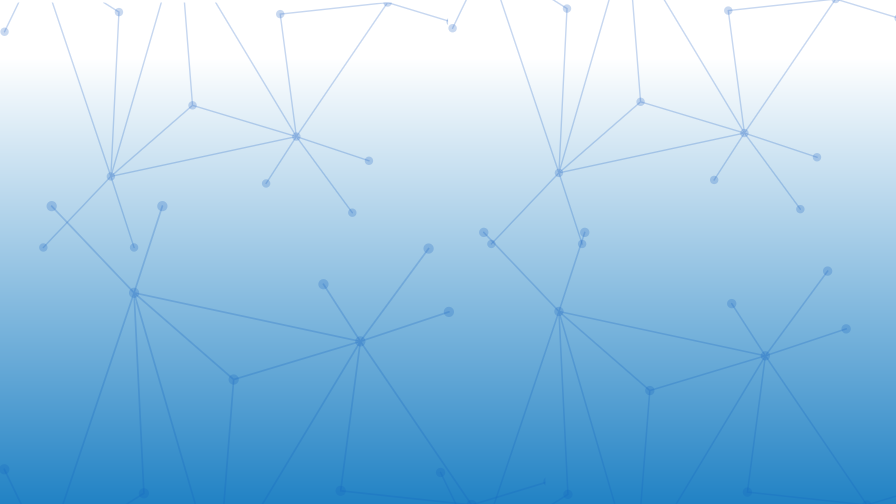
Write a WebGL 2 fragment shader that draws this background.

```glsl
#version 300 es
precision highp float;

uniform vec2 u_resolution;
out vec4 outColor;

// Lengths are in canvas heights.
const vec3 SKY_TOP = vec3(1.0);
const vec3 SKY_BOTTOM = vec3(0.13, 0.51, 0.77);
const float WHITE_BAND = 0.115;
const vec3 INK_TOP = vec3(0.18, 0.42, 0.78);
const vec3 INK_BOTTOM = vec3(0.07, 0.40, 0.75);
const float LINE_OPACITY = 0.27;
const float DOT_OPACITY = 0.26;
const float LINE_HALF_WIDTH = 0.0014;
const float DOT_RADIUS = 0.0083;
const vec2 MOTIF_LIMIT = vec2(0.669, 0.345);

// Motif nodes relative to the main hub; the first DOT_COUNT carry dots.
const int DOT_COUNT = 13;
const int NODE_COUNT = 19;
const vec2 NODES[NODE_COUNT] = vec2[](
    vec2(0.0, 0.0), vec2(0.162, 0.141), vec2(0.368, 0.079), vec2(0.512, 0.031),
    vec2(0.308, -0.014), vec2(0.479, -0.072), vec2(-0.134, -0.141), vec2(0.046, -0.141),
    vec2(0.016, 0.326), vec2(0.336, 0.322), vec2(0.549, 0.345), vec2(-0.211, 0.287),
    vec2(0.674, 0.307), vec2(-0.116, 0.345), vec2(0.100, 0.345), vec2(0.146, 0.345),
    vec2(0.208, 0.345), vec2(-0.014, 0.345), vec2(-0.183, 0.345));

const int LINK_COUNT = 19;
const ivec2 LINKS[LINK_COUNT] = ivec2[](
    ivec2(0, 1), ivec2(0, 2), ivec2(1, 2), ivec2(2, 3), ivec2(2, 4),
    ivec2(2, 5), ivec2(2, 9), ivec2(2, 10), ivec2(0, 6), ivec2(0, 7),
    ivec2(0, 8), ivec2(0, 13), ivec2(0, 14), ivec2(1, 15), ivec2(2, 16),
    ivec2(9, 10), ivec2(8, 17), ivec2(11, 18), ivec2(10, 12));

// Each copy: hub position, scale, vertical direction.
const int COPY_COUNT = 4;
const vec4 COPIES[COPY_COUNT] = vec4[](
    vec4(0.220, 0.650, 1.0, 1.0), vec4(1.109, 0.657, 1.0, 1.0),
    vec4(0.266, 0.419, 1.22, -1.0), vec4(1.109, 0.382, 1.113, -1.0));

float segmentDistance(vec2 p, vec2 a, vec2 b) {
    vec2 ab = b - a;
    vec2 ap = p - a;
    return length(ap - ab * clamp(dot(ap, ab) / dot(ab, ab), 0.0, 1.0));
}

// Antialiased fill of a signed distance.
float coverage(float dist, float pixel) {
    return clamp(0.5 - dist / pixel, 0.0, 1.0);
}

// Line coverage in x, dot coverage in y.
vec2 network(vec2 p, float pixel) {
    float lineDist = 1e3;
    float dotDist = 1e3;
    for (int i = 0; i < LINK_COUNT; i++) {
        lineDist = min(lineDist, segmentDistance(p, NODES[LINKS[i].x], NODES[LINKS[i].y]));
    }
    for (int i = 0; i < DOT_COUNT; i++) {
        dotDist = min(dotDist, length(p - NODES[i]));
    }
    vec2 beyond = p - MOTIF_LIMIT;
    float inside = coverage(max(beyond.x, beyond.y), pixel);
    return inside * vec2(coverage(lineDist - LINE_HALF_WIDTH, pixel),
                         coverage(dotDist - DOT_RADIUS, pixel));
}

void main() {
    vec2 p = gl_FragCoord.xy / u_resolution.y;
    float pixel = 1.0 / u_resolution.y;

    // Sky gradient below a plain white band.
    float depth = clamp((1.0 - p.y - WHITE_BAND) / (1.0 - WHITE_BAND), 0.0, 1.0);
    vec3 color = mix(SKY_TOP, SKY_BOTTOM, depth);
    vec3 ink = mix(INK_TOP, INK_BOTTOM, depth);

    // Translucent networks, the lower ones mirrored.
    for (int i = 0; i < COPY_COUNT; i++) {
        vec4 placement = COPIES[i];
        vec2 local = (p - placement.xy) / placement.z * vec2(1.0, placement.w);
        vec2 cover = network(local, pixel / placement.z);
        color = mix(color, ink, LINE_OPACITY * cover.x);
        color = mix(color, ink, DOT_OPACITY * cover.y);
    }
    outColor = vec4(color, 1.0);
}
```
